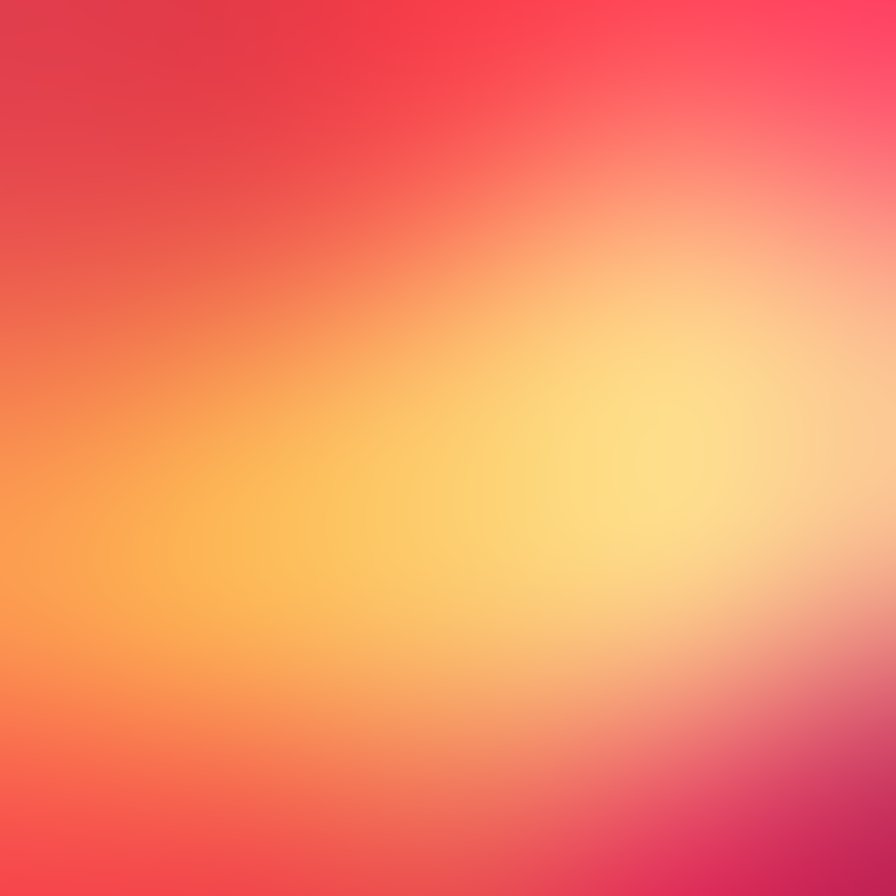
This background is drawn by a WebGL 2 fragment shader. Its source:

```glsl
#version 300 es
precision highp float;

uniform vec2 u_resolution;
out vec4 fragColor;

// Smooth curve through five evenly spaced colours
vec3 colourRamp(vec3 stops[5], float x) {
    float s = clamp(x, 0.0, 1.0) * 4.0;
    int i = min(int(s), 3);
    float f = s - float(i);
    vec3 a = stops[max(i - 1, 0)];
    vec3 b = stops[i];
    vec3 c = stops[i + 1];
    vec3 d = stops[min(i + 2, 4)];
    return b + 0.5 * f * (c - a + f * (2.0 * a - 5.0 * b + 4.0 * c - d
             + f * (3.0 * (b - c) + d - a)));
}

float bump(float x, float centre, float width) {
    float d = (x - centre) / width;
    return exp(-d * d);
}

// Soft falloff from the ridge; the exponent sets how flat its crest is
float bandGlow(float dist, float width, float exponent) {
    return exp(-pow(abs(dist) / width, exponent));
}

vec3 sunsetColour(vec2 uv) {
    vec3 sky[5] = vec3[5](
        vec3(0.875, 0.235, 0.300), vec3(0.890, 0.220, 0.280),
        vec3(0.970, 0.225, 0.280), vec3(1.000, 0.225, 0.310),
        vec3(1.000, 0.215, 0.350));
    vec3 crest[5] = vec3[5](
        vec3(0.988, 0.615, 0.314), vec3(0.992, 0.720, 0.337),
        vec3(0.992, 0.808, 0.435), vec3(0.996, 0.870, 0.549),
        vec3(0.988, 0.785, 0.580));
    vec3 ground[5] = vec3[5](
        vec3(0.960, 0.230, 0.295), vec3(0.935, 0.215, 0.285),
        vec3(0.895, 0.225, 0.275), vec3(0.850, 0.115, 0.300),
        vec3(0.725, 0.110, 0.300));

    // Rising ridge, with the band widest right of centre
    float dist = uv.y - (0.37 + 0.14 * smoothstep(0.0, 1.0, uv.x));
    float swell = bump(uv.x, 0.67, 0.4);
    float upper = 0.315 + 0.055 * bump(uv.x, 0.7, 0.24);
    float lower = 0.245 + 0.115 * swell;
    float width = dist > 0.0 ? upper : lower;
    float glow = bandGlow(dist, width, 2.0 + 0.7 * swell);

    // Red and blue brighten a little sooner than green
    vec3 blend = pow(vec3(glow), vec3(0.7, 1.0, 0.7));
    vec3 edge = dist > 0.0 ? colourRamp(sky, uv.x) : colourRamp(ground, uv.x);
    return mix(edge, colourRamp(crest, uv.x), blend);
}

void main() {
    vec2 uv = gl_FragCoord.xy / u_resolution;
    fragColor = vec4(sunsetColour(uv), 1.0);
}
```
